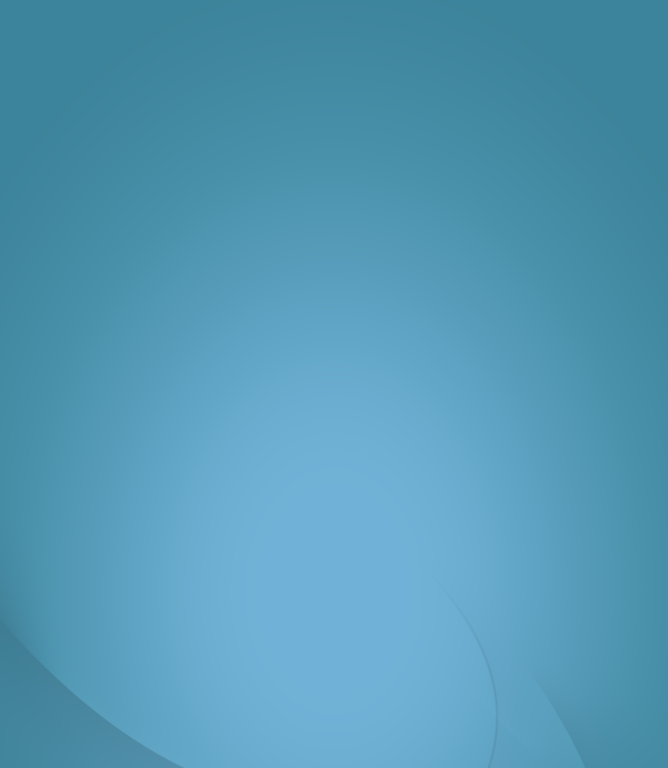
A WebGL 1 fragment shader for this background:

```glsl
precision highp float;
uniform vec2 u_resolution;

#define CORE_COLOR vec3(0.440, 0.698, 0.842)
#define MID_COLOR vec3(0.298, 0.580, 0.684)
#define RIM_COLOR vec3(0.235, 0.516, 0.606)
#define GLOW_HEIGHT 0.23
#define GLOW_RADII vec2(0.435, 0.60)
#define LINE_WIDTH 0.0016

// Elliptical glow falling from a bright core to a teal rim
vec3 glow(vec2 p, float aspect) {
  float d = length((p - vec2(0.5 * aspect, GLOW_HEIGHT)) / GLOW_RADII);
  vec3 color = mix(CORE_COLOR, MID_COLOR, smoothstep(0.2, 1.02, d));
  return mix(color, RIM_COLOR, smoothstep(0.75, 1.4, d));
}

// Soft step across an edge, one pixel wide
float side(float dist, float pixel) {
  return smoothstep(-pixel, pixel, dist);
}

// One-sided shade that fades away from an edge
float shade(float dist, float reach, float pixel) {
  return side(dist, pixel) * exp(-max(dist, 0.0) / reach);
}

void main() {
  vec2 p = gl_FragCoord.xy / u_resolution.y;
  float pixel = 1.0 / u_resolution.y;
  vec3 color = glow(p, u_resolution.x / u_resolution.y);

  // Lower left fold: dark sheet below, shadow above its upper end
  float slope = -1.13 + 2.72 * p.x;
  float fold = (0.193 - 1.13 * p.x + 1.36 * p.x * p.x - p.y) / sqrt(1.0 + slope * slope);
  float foldFade = 1.0 - smoothstep(0.22, 0.34, p.x);
  color *= 1.0 - 0.13 * shade(fold, 0.12, pixel) * foldFade;
  color *= 1.0 - 0.10 * shade(-fold, 0.05, pixel) * (1.0 - smoothstep(0.0, 0.09, p.x));
  color += 0.015 * shade(-fold, 0.02, pixel) * smoothstep(0.04, 0.12, p.x) * foldFade;

  // Large arc: thin line with a faint shade on its right
  float rise = p.y - 0.066;
  float arc = (p.x - 0.647 + 2.5 * rise * rise) / sqrt(1.0 + 25.0 * rise * rise);
  float arcFade = 1.0 - smoothstep(0.12, 0.29, p.y);
  float line = 1.0 - smoothstep(0.0, LINE_WIDTH + pixel, abs(arc));
  color *= 1.0 - arcFade * (0.07 * line + 0.025 * shade(arc, 0.06, pixel));

  // Lower right fold: light edge on the left, soft shadow on the right
  float crease = (p.x - 0.762 + 0.45 * p.y + p.y * p.y) * 0.88;
  float creaseFade = 1.0 - smoothstep(0.03, 0.15, p.y);
  color *= 1.0 - 0.07 * shade(crease, 0.055, pixel) * creaseFade;
  color += 0.016 * shade(-crease, 0.03, pixel) * creaseFade;

  // Faint slanted sheen between the arc and the fold
  float sheen = (p.x + p.y - 0.712) * 0.707;
  float sheenFade = smoothstep(0.01, 0.04, p.y) * (1.0 - smoothstep(0.05, 0.11, p.y));
  color += 0.010 * shade(sheen, 0.02, pixel) * sheenFade;

  gl_FragColor = vec4(color, 1.0);
}
```
